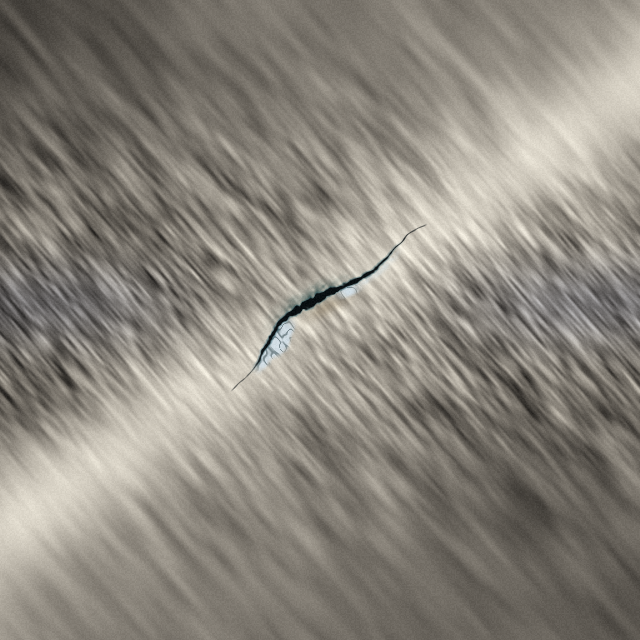
This texture is drawn by a Shadertoy shader. Its source:

```glsl
// Brushed metal with a diagonal sheen, a shallow horizontal focus and a torn crack.
// Stretched value noise makes the grain: fine in focus, broad and soft away from it.
// The crack is a short sine series on a slanted chord, with teal edges and pale chips.

const float PI = 3.14159265;
const vec2 CRACK_START = vec2(0.362, 0.391);
const vec2 CRACK_END = vec2(0.664, 0.650);
const vec2 GRAIN_DIR = vec2(0.656, -0.755);
const float FOCUS_Y = 0.525;

float hash(vec2 p) {
    vec3 q = fract(p.xyx * 0.1031);
    q += dot(q, q.yzx + 33.33);
    return fract((q.x + q.y) * q.z);
}

float noise(vec2 p) {
    vec2 cell = floor(p), f = fract(p);
    f = f * f * (3.0 - 2.0 * f);
    float low = mix(hash(cell), hash(cell + vec2(1, 0)), f.x);
    float high = mix(hash(cell + vec2(0, 1)), hash(cell + vec2(1, 1)), f.x);
    return mix(low, high, f.y);
}

float bell(float x, float centre, float width) {
    float d = (x - centre) / width;
    return exp(-d * d);
}

float window(float x, float start, float end, float soft) {
    return smoothstep(start - soft, start + soft, x) * (1.0 - smoothstep(end - soft, end + soft, x));
}

// Signed streak noise; scale holds frequencies along and across the grain.
float streak(vec2 g, vec2 scale, float seed) {
    float a = noise(g * scale + seed);
    float b = noise(g * scale * vec2(1.5, 1.4) + seed + 37.0);
    return a * 0.55 + b * 0.45 - 0.5;
}

float grain(vec2 uv, float defocus) {
    vec2 across = vec2(-GRAIN_DIR.y, GRAIN_DIR.x);
    vec2 g = vec2(dot(uv, GRAIN_DIR), dot(uv, across)) + 4.0;
    g.y += 0.003 * noise(g * vec2(7.0, 14.0));
    float fine = streak(g, vec2(26.0, 185.0), 3.0) * 0.66 * bell(defocus, 0.0, 0.19);
    float medium = streak(g, vec2(17.0, 108.0), 51.0) * 0.46 * bell(defocus, 0.13, 0.15);
    float broad = streak(g, vec2(10.0, 58.0), 97.0) * 0.34 * smoothstep(0.04, 0.24, defocus);
    float patches = (noise(g * vec2(5.0, 16.0)) - 0.5) * 0.07;
    return fine + medium + broad * (1.0 - 0.55 * smoothstep(0.26, 0.5, defocus)) + patches;
}

// Brightness of the metal before the grain.
float sheen(vec2 uv, float bandDist) {
    float light = 0.465 + 0.26 * bell(bandDist, 0.0, 0.085) + 0.12 * bell(bandDist, -0.02, 0.25);
    light -= 0.17 * (1.0 - smoothstep(0.0, 0.45, length(uv - vec2(0.0, 1.0))));
    light -= 0.15 * bell(uv.x, 0.0, 0.16) * bell(uv.y, 0.40, 0.09);
    light -= 0.09 * (1.0 - smoothstep(0.0, 0.5, length(uv - vec2(1.0, 0.0))));
    light -= 0.07 * bell(uv.x, 0.5, 0.2) * bell(uv.y, FOCUS_Y, 0.07);
    return light;
}

vec3 metalColour(float light) {
    return light * mix(vec3(1.0, 0.935, 0.85), vec3(1.0, 0.98, 0.925), clamp(light, 0.0, 1.0));
}

// Offset of the crack from its chord, for t from 0 to 1.
float crackOffset(float t) {
    float a = PI * t;
    float jitter = (noise(vec2(t * 26.0, 5.0)) - 0.5) * 0.004;
    return 0.0173 * sin(a) + 0.0108 * sin(2.0 * a) - 0.0027 * sin(3.0 * a)
         - 0.0061 * sin(4.0 * a) - 0.0012 * sin(6.0 * a) + 0.0005 * sin(7.0 * a) + jitter;
}

vec3 addCrack(vec3 colour, vec2 uv, float pixel) {
    vec2 chord = CRACK_END - CRACK_START;
    float len = length(chord);
    vec2 dir = chord / len, p = uv - CRACK_START;
    float t = dot(p, dir) / len;
    float slope = (crackOffset(t + 0.02) - crackOffset(t - 0.02)) / (0.04 * len);
    float side = (dot(p, vec2(-dir.y, dir.x)) - crackOffset(t)) / sqrt(1.0 + slope * slope);
    float rough = noise(uv * 190.0) - 0.5;
    float inside = window(t, 0.0, 1.0, 0.012);

    // Teal bruise above the opening, brown shade and pale rim below it
    float bruise = bell(t, 0.46, 0.14) * bell(side, 0.007, 0.012);
    colour = mix(colour, vec3(0.22, 0.32, 0.31), bruise * (0.65 + rough * 0.8));
    colour *= 1.0 - vec3(0.20, 0.23, 0.28) * bell(t, 0.49, 0.08) * bell(side, -0.018, 0.012);
    float rim = bell(side, -0.008, 0.005) * window(t, 0.56, 0.84, 0.05);
    colour = mix(colour, vec3(0.84, 0.88, 0.89), rim * (0.5 + rough * 0.6));

    // Chips of exposed pale metal split by thin dark veins
    float reach = 0.010 + 0.020 * bell(t, 0.28, 0.09);
    float chips = window(t, 0.13, 0.35, 0.03) * window(side, -reach, 0.002, 0.005 + 0.005 * rough);
    chips = max(chips, bell(t, 0.60, 0.035) * window(side, -0.017, 0.0, 0.004));
    float vein = 1.0 - smoothstep(0.02, 0.12, abs(noise(vec2(t * 62.0, side * 85.0) + 9.0) - 0.5));
    vec3 chipColour = mix(vec3(0.82, 0.88, 0.92), vec3(0.18, 0.27, 0.30), vein * 0.6);
    colour = mix(colour, chipColour, chips * 0.85);

    // Dark opening, tapering to hairlines, inside a thin teal edge
    float halfWidth = 0.0008 + 0.0017 * window(t, 0.20, 0.74, 0.10) + 0.0036 * bell(t, 0.47, 0.11);
    float edge = abs(side) - halfWidth * (1.0 + 1.1 * rough);
    float tealEdge = (1.0 - smoothstep(0.0, 0.0035, edge)) * window(t, 0.15, 0.85, 0.08);
    colour = mix(colour, vec3(0.16, 0.34, 0.38), tealEdge * 0.55);
    float opening = (1.0 - smoothstep(-pixel, pixel, edge)) * inside;
    float depth = mix(0.6, 0.97, window(t, 0.15, 0.92, 0.07));
    return mix(colour, vec3(0.025, 0.045, 0.055), opening * depth);
}

void mainImage(out vec4 fragColor, in vec2 fragCoord) {
    vec2 uv = fragCoord / iResolution.xy;
    float bandDist = (uv.y - 0.17 - 0.70 * uv.x) / 1.22;
    float defocus = abs(uv.y - FOCUS_Y);
    float softness = 1.0 - bell(bandDist, 0.0, 0.09) * mix(0.3, 0.65, smoothstep(0.0, 0.2, defocus));
    float light = sheen(uv, bandDist) + grain(uv, defocus) * softness;
    vec3 colour = metalColour(max(light, 0.04));

    // Cool, darker strips where the focus crosses the left and right sides
    float cool = bell(uv.y, FOCUS_Y, 0.065) * smoothstep(0.12, 0.42, abs(uv.x - 0.5));
    colour = mix(colour, colour * vec3(0.86, 0.88, 0.95), cool);

    colour = addCrack(colour, uv, 0.8 / iResolution.y);
    colour += (hash(floor(uv * 512.0)) - 0.5) * 0.04;
    fragColor = vec4(clamp(colour, 0.0, 1.0), 1.0);
}
```
